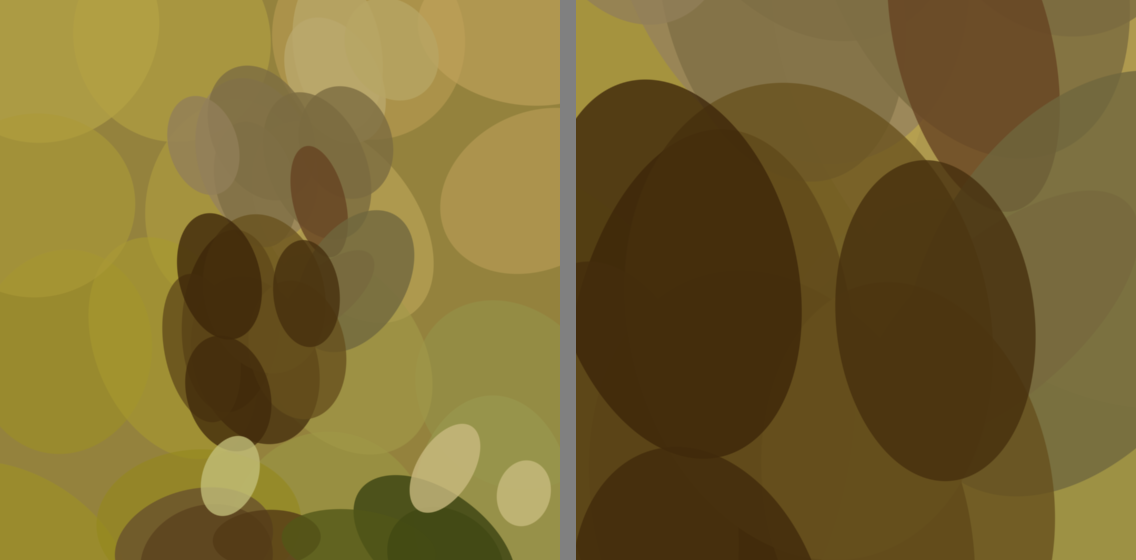
Left, the full canvas; right, a detail of the centre.
A WebGL 2 fragment shader for this background:

```glsl
#version 300 es
precision highp float;
// Overlapping translucent ellipses: olive and tan backdrop, dark brown core, green ground.
#define GRID 4              // backdrop ellipses per side
#define BACKDROP_SIZE 0.21  // largest backdrop half-axis
#define BACKDROP_ALPHA 0.62
#define CLUSTER_ALPHA 0.78
#define TONE_JITTER 0.07
#define TILT_JITTER 0.9
#define GOLDEN_ANGLE 2.39996
#define BASE vec3(0.58, 0.51, 0.24)
#define BARK vec3(0.23, 0.14, 0.03)
#define MOSS vec3(0.17, 0.21, 0.05)
#define STONE vec3(0.47, 0.41, 0.24)
#define CREAM vec3(0.80, 0.73, 0.51)

uniform vec2 u_resolution;
out vec4 fragColor;

vec4 hash4(float n) {
    return fract(sin(n * vec4(12.99, 78.23, 39.35, 93.99) + 1.7) * 437.58);
}

// Blend one tilted ellipse over the colour; positive tilt leans its top to the left.
void ellipse(inout vec3 color, vec2 p, vec2 center, vec2 radii, float tilt, vec3 tint, float alpha) {
    float c = cos(tilt), s = sin(tilt);
    vec2 q = mat2(c, -s, s, c) * (p - center);
    float k = length(q / radii);
    float dist = (k - 1.0) * (k + 1e-4) / (length(q / (radii * radii)) + 1e-4);
    float pixel = 1.0 / u_resolution.y;
    color = mix(color, tint, alpha * (1.0 - smoothstep(-pixel, pixel, dist)));
}

// Backdrop hue: yellow olive on the left, tan above green on the right.
vec3 backdropTone(vec2 c) {
    vec3 left = mix(vec3(0.59, 0.54, 0.11), vec3(0.71, 0.64, 0.26), smoothstep(0.15, 0.8, c.y));
    vec3 right = mix(vec3(0.58, 0.58, 0.29), vec3(0.76, 0.64, 0.36), smoothstep(0.2, 0.75, c.y));
    return mix(left, right, smoothstep(0.3, 0.75, c.x));
}

void backdrop(inout vec3 color, vec2 p) {
    int count = GRID * GRID;
    for (int i = 0; i < count; i++) {
        int cell = (i * 7 + 4) % count;   // shuffled painting order
        vec4 h = hash4(float(cell) + 3.0);
        vec2 grid = vec2(cell % GRID, cell / GRID) / float(GRID - 1);
        vec2 center = mix(vec2(0.06), vec2(0.94), grid) + (h.xy - 0.5) * 0.12;
        vec2 radii = BACKDROP_SIZE * vec2(mix(0.6, 0.9, h.z), mix(0.8, 1.0, h.w));
        vec3 tint = backdropTone(center) + (h.w - 0.5) * TONE_JITTER;
        ellipse(color, p, center, radii, h.x * 3.14, tint, BACKDROP_ALPHA);
    }
}

// Spiral of ellipses, large at the centre and smaller toward the rim.
void cluster(inout vec3 color, vec2 p, int count, vec2 center, vec2 spread, float size,
             float start, float lean, vec3 toneA, vec3 toneB) {
    for (int i = 0; i < count; i++) {
        vec4 h = hash4(float(i) + start * 5.0);
        float t = (float(i) + 0.5) / float(count);
        float angle = start + GOLDEN_ANGLE * float(i);
        vec2 at = center + spread * sqrt(t) * vec2(cos(angle), sin(angle));
        float halfLength = size * mix(1.2, 0.65, t);
        vec2 radii = halfLength * vec2(mix(0.45, 0.85, h.x), 1.0);
        float tilt = lean + (h.y - 0.5) * TILT_JITTER;
        ellipse(color, p, at, radii, tilt, mix(toneA, toneB, h.z), CLUSTER_ALPHA);
    }
}

void main() {
    vec2 p = gl_FragCoord.xy / u_resolution.y;
    vec3 color = BASE;
    backdrop(color, p);

    // Pale haze and the grey upper mass
    cluster(color, p, 3, vec2(0.62, 0.89), vec2(0.10, 0.05), 0.13, 2.0, 0.6,
            vec3(0.71, 0.64, 0.36), vec3(0.74, 0.67, 0.47));
    cluster(color, p, 6, vec2(0.50, 0.72), vec2(0.15, 0.07), 0.13, 3.4, 0.4,
            STONE, vec3(0.60, 0.52, 0.38));
    cluster(color, p, 1, vec2(0.57, 0.64), vec2(0.0), 0.11, 1.0, 0.5,
            vec3(0.36, 0.22, 0.10), vec3(0.40, 0.26, 0.13));

    // Dark core with a grey-green flank
    cluster(color, p, 2, vec2(0.62, 0.48), vec2(0.04, 0.05), 0.13, 0.8, -0.6,
            vec3(0.43, 0.40, 0.24), STONE);
    cluster(color, p, 8, vec2(0.44, 0.41), vec2(0.13, 0.13), 0.14, 2.6, 0.25,
            BARK, vec3(0.42, 0.33, 0.12));

    // Ground: brown on the left, deep green on the right
    cluster(color, p, 3, vec2(0.38, 0.02), vec2(0.14, 0.03), 0.13, 2.2, -1.2,
            vec3(0.31, 0.21, 0.07), vec3(0.47, 0.38, 0.24));
    cluster(color, p, 3, vec2(0.73, 0.02), vec2(0.13, 0.03), 0.15, 0.5, 1.2,
            MOSS, vec3(0.32, 0.34, 0.09));

    // Small light accents
    cluster(color, p, 3, vec2(0.68, 0.15), vec2(0.38, 0.05), 0.08, 0.74, -0.3,
            CREAM, vec3(0.73, 0.77, 0.45));

    fragColor = vec4(color, 1.0);
}
```
